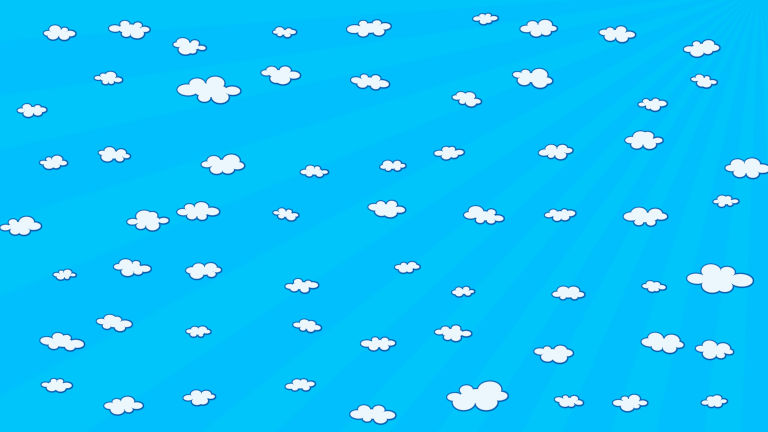
Give the GLSL for this pattern, as a Shadertoy shader.

```glsl
// Cartoon sky: small outlined clouds scattered over faint sun rays.

vec2 hash2(vec2 p) {
    vec3 q = fract(p.xyx * vec3(0.1031, 0.1030, 0.0973));
    q += dot(q, q.yzx + 33.33);
    return fract((q.xx + q.yz) * q.zy);
}

// Approximate signed distance to an ellipse with radii r
float ellipse(vec2 p, vec2 r) {
    float k = length(p / r);
    return k * (k - 1.0) / max(length(p / (r * r)), 0.001);
}

// Ragged cloud about two units wide: a small body, two side arms, four puffs
float cloud(vec2 p, vec2 seed) {
    float d = ellipse(p, vec2(0.54, 0.22));
    for (int i = 0; i < 6; i++) {
        vec2 h = hash2(seed * 7.0 + float(i) * 3.7 + 11.0);
        float angle = (float(i) + 0.5 * (h.x - 0.5)) * 1.0472;
        bool arm = i == 0 || i == 3;
        vec2 center = vec2(arm ? 0.70 : 0.60, 0.24) * vec2(cos(angle), sin(angle));
        float radius = arm ? 0.20 + 0.12 * h.y : 0.16 + 0.18 * h.y;
        d = min(d, ellipse(p - center, radius * vec2(1.15, arm ? 0.62 : 0.82)));
    }
    return d;
}

// Alternating light and deep bands fanning out from the upper right
vec3 sky(vec2 p, float aspect, float px) {
    vec2 v = vec2(aspect - 0.02, 1.03) - p;
    float angle = atan(v.y, v.x);
    float wave = sin(angle * 40.0 + 1.3 * sin(angle * 7.0) - 0.4);
    float blur = 0.1 + 40.0 * px / length(v);
    float ray = smoothstep(-blur, blur, wave - 0.1);
    return mix(vec3(0.0, 0.750, 0.988), vec3(0.0, 0.772, 0.984), ray);
}

void mainImage(out vec4 fragColor, in vec2 fragCoord) {
    float px = 1.0 / iResolution.y;
    vec2 p = fragCoord * px;
    vec3 color = sky(p, iResolution.x * px, px);

    // One jittered cloud per cell; neighbours may reach into this one
    vec2 cell = vec2(0.1975, 0.1429);
    vec2 home = floor(p / cell);
    for (int y = -1; y <= 1; y++)
    for (int x = -1; x <= 1; x++) {
        vec2 id = home + vec2(x, y);
        vec2 place = hash2(id + 17.0);
        vec2 look = hash2(id + 53.0);
        bool large = mod(id.x * 5.0 + id.y * 3.0, 21.0) == 4.0;
        float size = large ? 0.074 : mix(0.025, 0.051, look.x);

        vec2 jitter = (place - 0.5) * vec2(0.12, 0.085) * (large ? 0.3 : 1.0);
        vec2 q = (p - (id + 0.5) * cell - jitter) / size;
        float tilt = 0.2 * (look.y - 0.65);
        q = mat2(cos(tilt), -sin(tilt), sin(tilt), cos(tilt)) * q;
        if (dot(q, q) > 2.5) continue;

        // Thin ink line, a little heavier toward the lower right
        float d = cloud(q, look + place) * size;
        float ink = 0.0027 + 0.0008 * clamp(dot(q, vec2(0.6, -1.5)), -1.0, 1.0);
        float edge = 0.8 * px;
        color = mix(vec3(0.03, 0.34, 0.67), color, smoothstep(-edge, edge, d - ink));
        color = mix(vec3(0.92, 0.97, 0.99), color, smoothstep(-edge, edge, d));
    }
    fragColor = vec4(color, 1.0);
}
```
